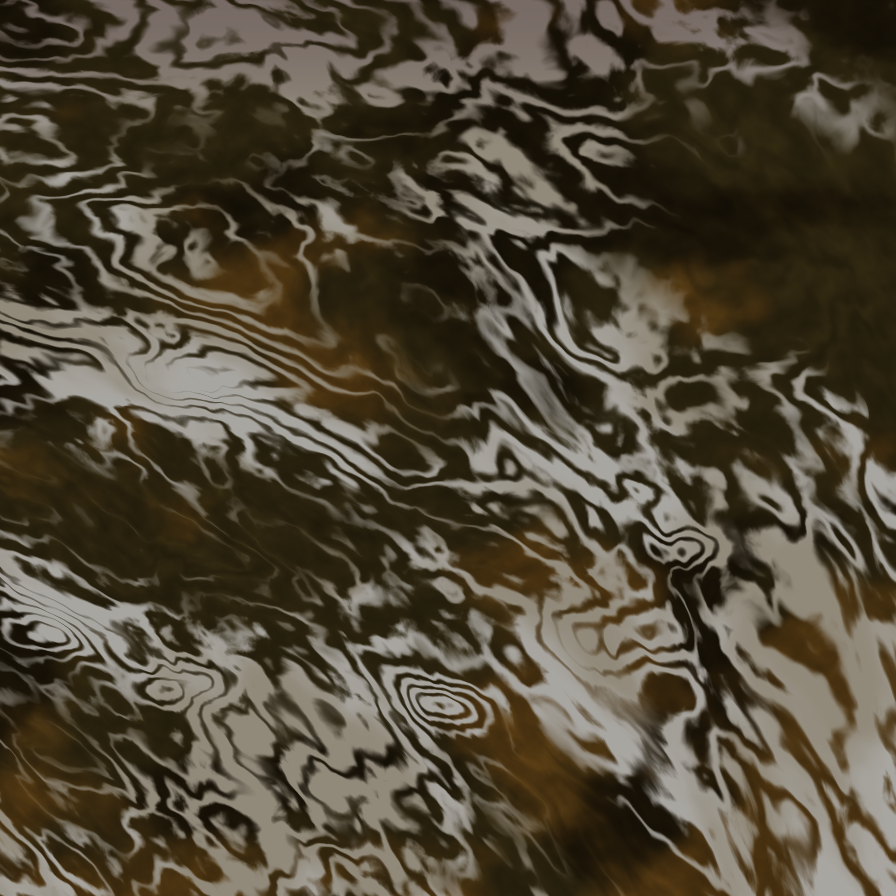
Give the GLSL for this texture, as a three.js fragment shader.

```glsl
varying vec2 vUv;

float hash(vec2 p) {
  return fract(sin(dot(p, vec2(127.1, 311.7))) * 43758.5453);
}

float noise(vec2 p) {
  vec2 cell = floor(p);
  vec2 f = fract(p);
  f = f * f * (3.0 - 2.0 * f);
  return mix(mix(hash(cell), hash(cell + vec2(1.0, 0.0)), f.x),
             mix(hash(cell + vec2(0.0, 1.0)), hash(cell + 1.0), f.x), f.y);
}

float fbm(vec2 p) {
  float sum = 0.0;
  float amplitude = 0.5;
  for (int i = 0; i < 5; i++) {
    sum += amplitude * noise(p);
    p = mat2(1.94, 0.45, -0.45, 1.94) * p + 13.7;
    amplitude *= 0.5;
  }
  return sum;
}

float blob(vec2 p, vec2 center, vec2 size) {
  vec2 d = (p - center) / size;
  return exp(-dot(d, d));
}

float band(float offset, float width) {
  return exp(-offset * offset / (width * width));
}

// Where the surface mirrors the sky more or less often
float skyBias(vec2 p) {
  float bias = mix(0.22, -0.14, smoothstep(0.4, 0.65, p.y + 0.2 * p.x));
  bias += 0.5 * band(p.y - 0.61 + 0.24 * p.x, 0.06);
  bias += 0.65 * band(p.y - 0.34 + 0.1 * p.x + 2.4 * p.x * p.x, 0.045);
  bias += 0.45 * band(p.y - 1.5 + 0.66 * p.x, 0.05);
  bias += 0.3 * blob(p, vec2(0.25, 0.8), vec2(0.28, 0.15));
  bias += 0.3 * blob(p, vec2(0.85, 0.25), vec2(0.3, 0.2));
  bias -= 0.45 * blob(p, vec2(0.85, 0.7), vec2(0.3, 0.14));
  bias -= 0.6 * blob(p, vec2(0.1, 0.2), vec2(0.12, 0.1));
  bias -= 0.6 * blob(p, vec2(0.37, 0.4), vec2(0.15, 0.07));
  return bias;
}

// Brown stream bed with amber stones
vec3 streamBed(vec2 p) {
  vec3 color = mix(vec3(0.1, 0.075, 0.028), vec3(0.175, 0.143, 0.06),
                   smoothstep(0.34, 0.52, fbm(p * vec2(5.0, 8.0) + 31.0)));
  float amber = fbm(p * vec2(5.0, 6.0) + 7.0) + 0.16 * (0.45 - p.y);
  amber += 0.15 * blob(p, vec2(0.97, 0.5), vec2(0.12, 0.06));
  color = mix(color, vec3(0.34, 0.23, 0.075), 0.9 * smoothstep(0.52, 0.72, amber));
  return color * (0.82 + 0.36 * fbm(p * 55.0));
}

void main() {
  vec2 p = vUv;

  // Current: tilted down to the right, steeper near the bottom
  vec2 flow = vec2(p.x - 0.3 * p.y, p.y + mix(0.7, 0.15, p.y) * p.x);
  vec2 warp = vec2(fbm(flow * vec2(4.0, 7.0)), fbm(flow * vec2(4.0, 7.0) + 17.0)) - 0.48;
  flow += warp * vec2(0.18, 0.09);

  float height = fbm(flow * vec2(4.0, 10.0) + 3.0);
  float cover = 4.0 * (fbm(flow * vec2(3.0, 8.0) + 5.0) - 0.48) + skyBias(p);

  // Scattered ring-shaped eddies
  for (int i = 0; i < 6; i++) {
    float id = float(i);
    vec2 center = vec2(hash(vec2(id, 3.0)), hash(vec2(id, 7.0)));
    vec2 size = vec2(0.07, 0.032) * (0.6 + 0.6 * hash(vec2(id, 11.0)));
    float eddy = blob(p + warp * 0.04, center, size);
    height += 0.3 * eddy;
    cover += 0.35 * eddy;
  }

  // Contours of the wave height become streaked reflections
  float chop = fbm(flow * vec2(24.0, 45.0));
  float ripple = sin(height * 58.0 + chop * 5.0);
  float sky = smoothstep(0.1, 1.02, cover + 0.55 * ripple + 0.7 * (chop - 0.48));

  vec3 bed = streamBed(p + warp * 0.04) * (0.94 + 0.09 * ripple);
  vec3 skyColor = mix(vec3(0.57, 0.54, 0.48), vec3(0.66, 0.65, 0.63),
                      smoothstep(0.35, 0.6, fbm(flow * vec2(5.0, 9.0) + 41.0)));
  skyColor = mix(skyColor, vec3(0.47, 0.42, 0.4), smoothstep(0.82, 1.0, p.y));

  gl_FragColor = vec4(mix(bed, skyColor, sky), 1.0);
}
```
